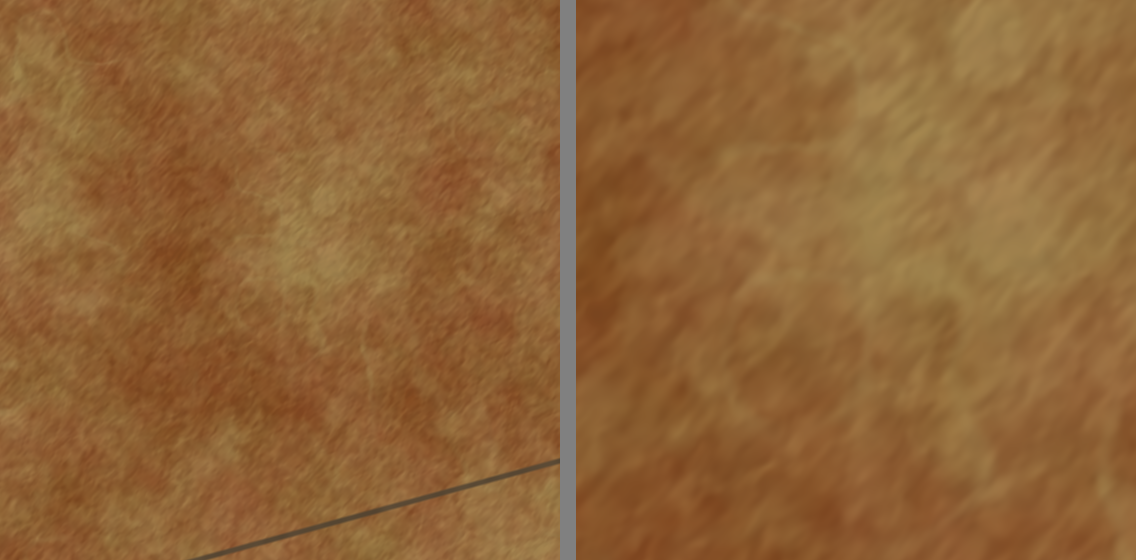
Left, the full canvas; right, a detail of the centre.
This texture is drawn by a Shadertoy shader. Its source:

```glsl
const vec3 RUST = vec3(0.530, 0.325, 0.162);
const vec3 OCHRE = vec3(0.603, 0.460, 0.270);
const vec3 ROSE_TINT = vec3(0.020, -0.012, 0.012);
const vec3 SEAM_COLOR = vec3(0.335, 0.275, 0.200);
const vec2 SEAM_START = vec2(0.352, 0.0);
const vec2 SEAM_END = vec2(1.0, 0.177);
const float SEAM_HALF_WIDTH = 0.0046;
const float SEAM_BLUR = 0.0028;
const float BLOTCH_SCALE = 4.5;
const float MOTTLE_SCALE = 15.0;
const float FLECK_SCALE = 46.0;
const float GRAIN_ANGLE = 0.85;
const vec2 GRAIN_SCALE = vec2(58.0, 125.0);
const float VEIN_SCALE = 13.0;
const float WARP = 0.022;
const float TONE_CONTRAST = 1.75;

float hash(vec2 p) {
    return fract(sin(dot(p, vec2(127.1, 311.7))) * 43758.5453);
}

float noise(vec2 p) {
    vec2 i = floor(p);
    vec2 f = fract(p);
    f = f * f * (3.0 - 2.0 * f);
    float low = mix(hash(i), hash(i + vec2(1.0, 0.0)), f.x);
    float high = mix(hash(i + vec2(0.0, 1.0)), hash(i + vec2(1.0, 1.0)), f.x);
    return mix(low, high, f.y);
}

mat2 rotation(float angle) {
    float c = cos(angle);
    float s = sin(angle);
    return mat2(c, -s, s, c);
}

// Layered noise centred on zero
float fbm(vec2 p) {
    float sum = 0.0;
    float weight = 0.55;
    for (int octave = 0; octave < 4; octave++) {
        sum += weight * (noise(p) - 0.5);
        p = rotation(0.6) * p * 2.03 + 17.3;
        weight *= 0.6;
    }
    return sum;
}

// Soft elliptical patch, one at its centre
float patchMask(vec2 p, vec2 centre, vec2 radius) {
    vec2 d = (p - centre) / radius;
    return exp(-dot(d, d));
}

float lineDistance(vec2 p, vec2 a, vec2 b) {
    vec2 along = b - a;
    return abs(along.x * (p.y - a.y) - along.y * (p.x - a.x)) / length(along);
}

void mainImage(out vec4 fragColor, in vec2 fragCoord) {
    vec2 uv = fragCoord / iResolution.xy;

    // Slightly ragged domain for the stains
    vec2 warp = vec2(fbm(uv * 18.0 + 3.1), fbm(uv * 18.0 + 41.7));
    vec2 p = uv + WARP * warp;
    vec2 ragged = uv + 4.0 * WARP * warp;

    // Broad stains and medium mottling
    float tone = 0.46;
    tone += 0.55 * fbm(p * BLOTCH_SCALE + 8.4);
    tone += 0.50 * fbm(p * MOTTLE_SCALE + 23.0);
    tone += 0.34 * patchMask(ragged, vec2(0.54, 0.62), vec2(0.15, 0.22));
    tone += 0.24 * patchMask(ragged, vec2(0.02, 0.82), vec2(0.12, 0.26));
    tone += 0.26 * patchMask(ragged, vec2(0.95, 0.02), vec2(0.25, 0.11));
    tone += 0.20 * patchMask(ragged, vec2(0.10, 0.22), vec2(0.15, 0.08));
    tone -= 0.26 * patchMask(ragged, vec2(0.31, 0.67), vec2(0.12, 0.14));
    tone -= 0.20 * patchMask(ragged, vec2(0.50, 0.30), vec2(0.65, 0.13));

    // Pale thin veins, broken into patches
    float ridge = abs(noise(p * VEIN_SCALE + 5.0) - 0.5);
    float veinArea = smoothstep(0.5, 0.8, noise(uv * 6.0 + 60.0));
    tone += 0.15 * veinArea * (1.0 - smoothstep(0.0, 0.10, ridge));

    // Flecks and slanted fibres
    vec2 q = rotation(GRAIN_ANGLE) * (uv + 0.5 * WARP * warp);
    float fleck = noise(p * FLECK_SCALE + 90.0) - 0.5;
    float grain = noise(q * GRAIN_SCALE + 130.0) - 0.5;
    float fineGrain = noise(q * GRAIN_SCALE * 1.7 + 210.0) - 0.5;
    tone += 0.20 * fleck + 0.20 * grain + 0.12 * fineGrain;

    tone = clamp(0.5 + (tone - 0.5) * TONE_CONTRAST, -0.3, 1.25);
    vec3 color = mix(RUST, OCHRE, tone);
    color += ROSE_TINT * 2.0 * fbm(uv * 9.0 + 150.0);
    color *= 1.0 + 0.07 * grain + 0.06 * fineGrain;

    // Dark seam with soft edges
    float seamDistance = lineDistance(uv, SEAM_START, SEAM_END);
    float seam = 1.0 - smoothstep(SEAM_HALF_WIDTH - SEAM_BLUR,
                                  SEAM_HALF_WIDTH + SEAM_BLUR, seamDistance);
    color = mix(color, SEAM_COLOR * (1.0 + 0.12 * fleck), 0.95 * seam);

    fragColor = vec4(color, 1.0);
}
```
